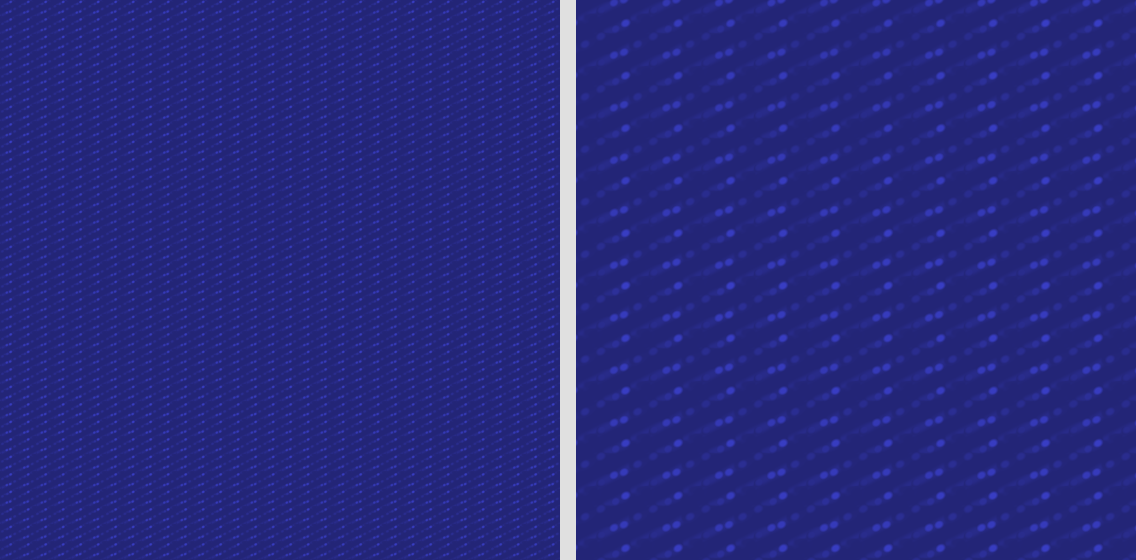
Left: the whole. Right: its middle third, enlarged.
Write a WebGL 2 fragment shader that draws this texture.

```glsl
#version 300 es
precision highp float;

uniform vec2 u_resolution;
out vec4 fragColor;

const float REPEATS = 32.0;
const float GRAIN = 8.0;
const int DOTS = 7;

const vec3 NAVY = vec3(0.137, 0.145, 0.465);
const vec3 BRIGHT_BLUE = vec3(0.208, 0.225, 0.72);

// Position inside the cell and strength of each fleck
const vec3 FLECKS[DOTS] = vec3[](
    vec3(0.61, 0.89, 1.10), vec3(0.39, 0.28, 0.95), vec3(0.58, 0.34, 1.00),
    vec3(0.42, 0.78, 0.50), vec3(0.84, 0.49, 0.42), vec3(0.14, 0.64, 0.36),
    vec3(0.16, 0.15, 0.32));

float hash(vec2 p) {
    vec3 q = fract(vec3(p.xyx) * 0.1031);
    q += dot(q, q.yzx + 33.33);
    return fract((q.x + q.y) * q.z);
}

// Value noise that wraps after a whole number of lattice steps
float wrappedNoise(vec2 p, float period) {
    vec2 i = floor(p);
    vec2 f = fract(p);
    vec2 w = f * f * (3.0 - 2.0 * f);
    vec2 a = mod(i, period);
    vec2 b = mod(i + 1.0, period);
    float low = mix(hash(a), hash(vec2(b.x, a.y)), w.x);
    float high = mix(hash(vec2(a.x, b.y)), hash(b), w.x);
    return mix(low, high, w.y);
}

// Small soft fleck, wrapped within the cell
float fleck(vec2 offset, float radius, float blur) {
    vec2 d = offset - round(offset);
    d.y -= 0.2 * d.x;
    float dist = length(d * vec2(0.9, 1.05));
    return 1.0 - smoothstep(radius - blur, radius + blur, dist);
}

// Diagonal rib: one step across, two steps up each cell
float rib(vec2 cellPos, float center, float halfWidth, float blur) {
    float s = 2.0 * cellPos.y - cellPos.x - center;
    float dist = abs(s - round(s));
    return 1.0 - smoothstep(halfWidth - blur, halfWidth + blur, dist);
}

void main() {
    vec2 uv = gl_FragCoord.xy / u_resolution;
    vec2 grid = uv * REPEATS;
    vec2 cell = floor(grid);
    vec2 local = fract(grid);
    float pixel = REPEATS / min(u_resolution.x, u_resolution.y);

    // Faint broken threads along each rib
    float grain = wrappedNoise(local * GRAIN, GRAIN);
    float thread = rib(local, 0.15, 0.16, 0.10 + pixel);
    float light = thread * (0.04 + 0.22 * smoothstep(0.45, 0.80, grain));
    light += 0.04 * (grain - 0.5);

    // Slow variation over the cloth and slight changes per cell
    float wear = 0.92 + 0.16 * wrappedNoise(uv * 8.0, 8.0);
    wear *= 0.96 + 0.08 * hash(cell);

    // Bright woven flecks
    float flecks = 0.0;
    for (int i = 0; i < DOTS; i++) {
        vec3 f = FLECKS[i];
        float spot = fleck(local - f.xy, 0.072, 0.025 + 0.5 * pixel);
        flecks = max(flecks, spot * f.z);
    }
    light = max(light, flecks * wear);

    fragColor = vec4(mix(NAVY, BRIGHT_BLUE, light), 1.0);
}
```
